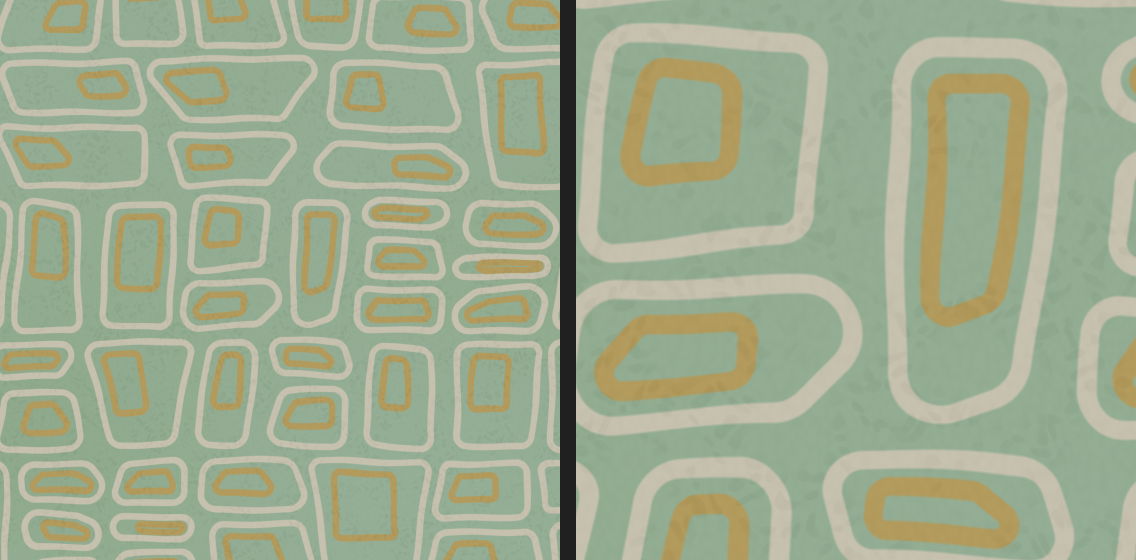
Left, the full canvas; right, a detail of the centre.
A WebGL 2 fragment shader for this pattern:

```glsl
#version 300 es
precision highp float;
// Packed rounded stones in cream outline, each holding a small ochre outline, on mottled sage.
uniform vec2 u_resolution;
out vec4 fragColor;

float hash(vec3 p) {
    return fract(sin(dot(p, vec3(12.99, 78.23, 37.72))) * 43758.55);
}

// Cellular noise: distance to the nearest scattered point
float cellular(vec2 p) {
    vec2 id = floor(p);
    float nearest = 2.0;
    for (int j = -1; j <= 1; j++)
    for (int i = -1; i <= 1; i++) {
        vec2 c = id + vec2(i, j);
        vec2 point = c + vec2(hash(vec3(c, 1.0)), hash(vec3(c, 2.0)));
        nearest = min(nearest, length(p - point));
    }
    return nearest;
}

// Signed distance to a four-cornered polygon
float quadDistance(vec2 p, vec2 q[4]) {
    float d = dot(p - q[0], p - q[0]), s = 1.0;
    for (int i = 0; i < 4; i++) {
        vec2 a = q[i], b = q[(i + 3) % 4];
        vec2 e = b - a, w = p - a;
        vec2 n = w - e * clamp(dot(w, e) / max(dot(e, e), 1e-9), 0.0, 1.0);
        d = min(d, dot(n, n));
        bvec3 c = bvec3(p.y >= a.y, p.y < b.y, e.x * w.y > e.y * w.x);
        if (all(c) || all(not(c))) s = -s;
    }
    return s * sqrt(d);
}

// Borders of the layout: rows, slanted columns, and layers within one block
float rowEdge(float i) {
    return 0.25 * (i + 0.4 * (hash(vec3(i, 4.0, 9.0)) - 0.5)) - 0.07;
}

float columnEdge(float i, float row, float pitch, float y) {
    float shift = 0.34 * (hash(vec3(i, row, 3.0)) - 0.5);
    float slant = 2.2 * (hash(vec3(i, row, 5.0)) - 0.5);
    return pitch * (i + shift + slant * y);
}

float layerEdge(float k, float count, vec2 block) {
    if (k < 0.5) return 0.0;
    if (k > count - 0.5) return 1.0;
    return (k + 0.45 * (hash(vec3(block, 20.0 + k)) - 0.5)) / count;
}

float stroke(float d, float aa) {
    return 1.0 - smoothstep(-aa, aa, abs(d) - 0.0058);
}

void main() {
    float side = min(u_resolution.x, u_resolution.y);
    vec2 uv = gl_FragCoord.xy / side;
    float aa = max(0.0011, 0.8 / side);

    // Hand-drawn wobble
    vec2 p = uv + 0.0016 * sin(uv.yx * 41.0 + 2.0 * sin(uv * 23.0));
    p.y += 0.004 * sin(uv.x * 8.0 + 1.0);

    // Find the row, the column and the layer
    float row = floor((p.y + 0.07) / 0.25);
    row += step(rowEdge(row + 1.0), p.y) - step(p.y, rowEdge(row));
    float base = rowEdge(row), rowHeight = rowEdge(row + 1.0) - base;
    float middle = base + 0.5 * rowHeight;
    float pitch = mix(0.16, 0.28, hash(vec3(row, 7.0, 2.0)));
    float col = floor(p.x / pitch);
    col += step(columnEdge(col + 1.0, row, pitch, p.y - middle), p.x)
         - step(p.x, columnEdge(col, row, pitch, p.y - middle));
    vec2 block = vec2(col, row);
    float blockWidth = columnEdge(col + 1.0, row, pitch, 0.0) - columnEdge(col, row, pitch, 0.0);
    float count = blockWidth < 0.15 ? 1.0 : 1.0 + floor(2.8 * hash(vec3(block, 11.0)));
    count = min(count, floor(rowHeight / 0.075));
    float v = (p.y - base) / rowHeight;
    float layer = floor(v * count);
    layer += step(layerEdge(layer + 1.0, count, block), v) - step(v, layerEdge(layer, count, block));
    float low = base + rowHeight * layerEdge(layer, count, block);
    float high = base + rowHeight * layerEdge(layer + 1.0, count, block);
    vec3 stone = vec3(block, layer * 7.0 + 30.0);

    // Corner radius and inner gap shrink with the stone
    float height = high - low;
    float lowWidth = columnEdge(col + 1.0, row, pitch, low - middle) - columnEdge(col, row, pitch, low - middle);
    float highWidth = columnEdge(col + 1.0, row, pitch, high - middle) - columnEdge(col, row, pitch, high - middle);
    float size = min(height, min(lowWidth, highWidth));
    float radius = min(mix(0.014, 0.028, hash(stone)), 0.3 * size);
    float innerRadius = min(0.011, 0.1 * size);
    float gap = min(0.021, 0.2 * size);

    // Corners of the stone and of the room inside it
    vec2 outer[4], room[4], inner[4];
    for (int c = 0; c < 4; c++) {
        vec2 at = vec2(c == 1 || c == 2, c >= 2), inward = 1.0 - 2.0 * at;
        float loose = hash(stone + vec3(0.0, 0.0, 0.31 * float(c) + 0.2));
        float y = mix(low, high, at.y) + inward.y * (0.011 + radius + 0.05 * height * loose * loose);
        float x = columnEdge(col + at.x, row, pitch, y - middle);
        x += inward.x * (0.011 + radius + 0.16 * min(lowWidth, highWidth) * pow(loose, 3.0));
        outer[c] = vec2(x, y);
        room[c] = outer[c] + inward * (gap + innerRadius - radius);
    }

    // Small inner shape, hung from the top left or top right
    float pick = hash(stone + 0.5);
    float span = clamp(mix(0.04, 0.1, pick) / max(0.5 * (lowWidth + highWidth) - 0.08, 0.02), 0.3, 0.95);
    float start = hash(stone + 0.7) < 0.6 ? 0.03 : 0.97 - span;
    float drop = height > 0.11 ? mix(0.5, 0.8, hash(stone + 0.9)) : 1.0;
    for (int c = 0; c < 4; c++) {
        vec2 at = vec2(c == 1 || c == 2, c >= 2);
        float u = start + span * mix(at.x, 0.5, at.y * 0.4 * hash(stone + 1.3));
        inner[c] = mix(mix(room[0], room[1], u), mix(room[3], room[2], u), mix(1.0 - drop, 1.0, at.y));
    }

    // Sage ground with a slow olive drift, then both outlines
    float drift = 0.5 + 0.25 * (sin(uv.x * 5.0 + 2.0 * sin(uv.y * 4.0)) + sin(uv.y * 7.0 - uv.x * 3.0));
    vec3 color = mix(vec3(0.58, 0.68, 0.585), vec3(0.555, 0.66, 0.545), drift * drift);
    color = mix(color, vec3(0.775, 0.755, 0.685), stroke(quadDistance(p, outer) - radius, aa));
    color = mix(color, vec3(0.695, 0.605, 0.36), stroke(quadDistance(p, inner) - innerRadius, aa));

    // Paper mottling and fine grain
    vec2 warp = 0.004 * sin(uv.yx * 170.0 + 3.0 * sin(uv * 61.0));
    float specks = 1.0 - smoothstep(0.22, 0.36, cellular((uv + warp) * 75.0));
    float grain = cellular(uv * vec2(190.0, 130.0)) - 0.5;
    color -= 0.02 * specks * smoothstep(0.25, 0.6, cellular(uv * 17.0)) + 0.014 * grain;
    fragColor = vec4(color, 1.0);
}
```
